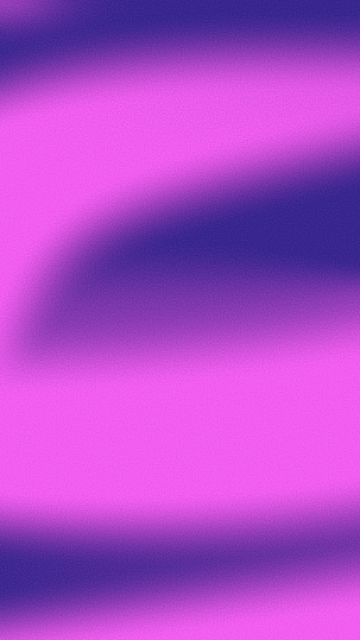
Write a Shadertoy shader that draws this background.

```glsl
// Soft magenta waves over deep indigo, with fine film grain.
// Three dark bands, each bounded by two curved, blurred edges, are cut from
// a magenta field; gradient noise then dithers the blend between the colours.

vec2 randomGradient(vec2 cell) {
    vec3 h = fract(cell.xyx * vec3(0.1031, 0.1030, 0.0973));
    h += dot(h, h.yzx + 33.33);
    float angle = 6.2832 * fract((h.x + h.y) * h.z);
    return vec2(cos(angle), sin(angle));
}

float gradientNoise(vec2 p) {
    vec2 i = floor(p), f = fract(p);
    vec2 u = f * f * f * (f * (f * 6.0 - 15.0) + 10.0);
    float a = dot(randomGradient(i), f);
    float b = dot(randomGradient(i + vec2(1, 0)), f - vec2(1, 0));
    float c = dot(randomGradient(i + vec2(0, 1)), f - vec2(0, 1));
    float d = dot(randomGradient(i + vec2(1, 1)), f - vec2(1, 1));
    return mix(mix(a, b, u.x), mix(c, d, u.x), u.y);
}

// Blurred step from 0 to 1, centred on an edge
float softEdge(float edge, float blur, float y) {
    return smoothstep(edge - blur, edge + blur, y);
}

// Amount of magenta; y runs downward from the top
float magentaAmount(float x, float y) {
    // Top band, with a faint glow in the left corner
    float top = softEdge(0.08 + 0.06 * pow(1.0 - x, 3.0), 0.068, y);
    top *= 1.0 - 0.1 * x * (1.0 - smoothstep(0.1, 0.3, y));
    top += 0.5 * exp(-30.0 * x * x - 500.0 * y * y);

    // Central tongue, opening to the right and brightening downward
    float left = exp(-7.0 * x);
    float upper = 0.232 + 0.14 * (1.0 - x) + 0.22 * left;
    float lower = 0.56 - 0.015 * x - 0.04 * x * x;
    float tongue = softEdge(upper, 0.07 + 0.08 * left, y)
                 * (1.0 - softEdge(lower, 0.065, y));
    float haze = 0.42 * smoothstep(lower - 0.2 + 0.1 * x * x, lower - 0.04, y);

    // Bottom band, fading toward the right
    float bottom = softEdge(0.82 + 0.05 * x - 0.073 * x * x, 0.06, y)
                 * (1.0 - softEdge(0.975 - 0.077 * x, 0.06, y));

    return top * (1.0 - tongue * (1.0 - haze))
               * (1.0 - bottom * (0.97 - 0.27 * x));
}

void mainImage(out vec4 fragColor, in vec2 fragCoord) {
    vec2 uv = fragCoord / iResolution.xy;
    float amount = magentaAmount(uv.x, 1.0 - uv.y);

    // Grain is sized by the canvas width
    float grain = gradientNoise(fragCoord / iResolution.x * 213.0);
    amount = clamp(amount + 0.07 * grain, 0.0, 1.0);

    vec3 indigo = vec3(0.22, 0.15, 0.56);
    vec3 magenta = vec3(0.95, 0.37, 0.945);
    vec3 color = mix(indigo, magenta, amount);
    color.gb -= vec2(0.06, 0.1) * amount * (1.0 - amount);
    fragColor = vec4(color + 0.02 * grain, 1.0);
}
```
